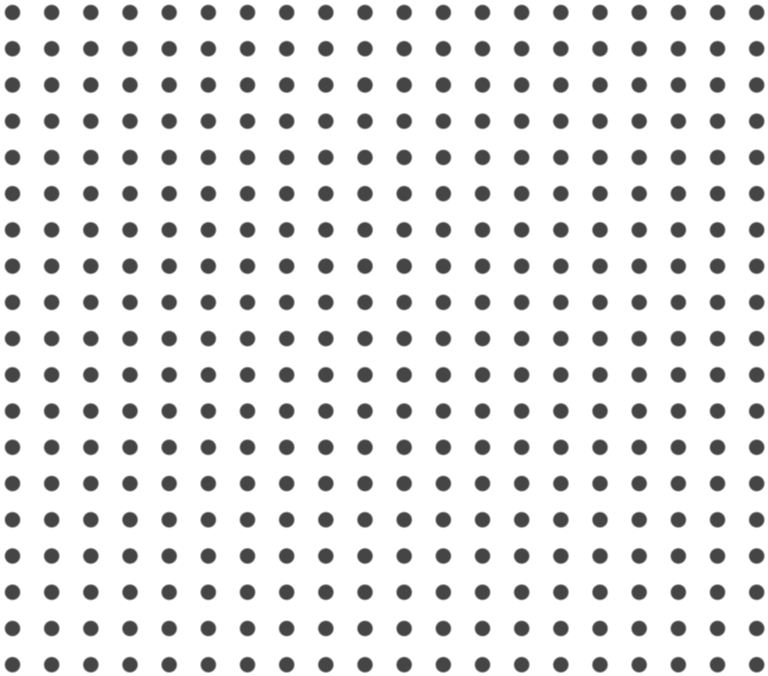
Give the GLSL for this pattern, as a Shadertoy shader.

```glsl
// A regular grid of small charcoal dots on white, 20 across and 19 down.
// Each point is folded to its nearest grid node, and a circle distance
// with a slightly soft rim gives the ink coverage.

// Lengths are fractions of the canvas height.
const vec2  FIRST_DOT = vec2(0.0185, 0.0167);   // centre of the lower left dot
const vec2  PITCH     = vec2(0.05794, 0.0536);  // spacing between centres
const vec2  DOT_COUNT = vec2(20.0, 19.0);
const float RADIUS    = 0.0113;
const float SOFTNESS  = 0.0021;                 // half width of the blurred rim
const vec3  PAPER     = vec3(1.0);
const vec3  INK       = vec3(0.27);

// Signed distance to the nearest dot of the finite grid.
float dotGridDistance(vec2 p) {
    vec2 cell = clamp(round((p - FIRST_DOT) / PITCH), vec2(0.0), DOT_COUNT - 1.0);
    return length(p - FIRST_DOT - cell * PITCH) - RADIUS;
}

void mainImage(out vec4 fragColor, in vec2 fragCoord) {
    vec2 p = fragCoord / iResolution.y;

    // The rim never gets thinner than the sampling step.
    float rim = max(SOFTNESS, 0.75 / iResolution.y);
    float ink = 1.0 - smoothstep(-rim, rim, dotGridDistance(p));

    fragColor = vec4(mix(PAPER, INK, ink), 1.0);
}
```
